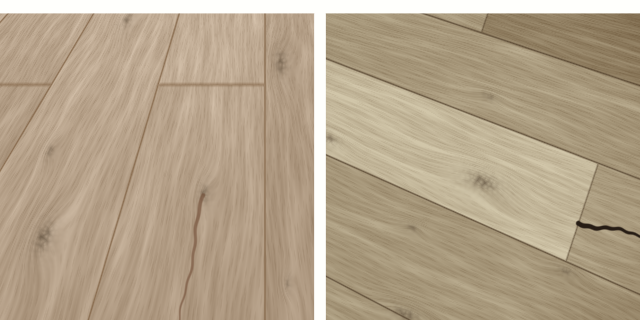
A Shadertoy shader for this texture:

```glsl
// Two panels of oak floorboards in perspective, with knots and cracks, on white.
#define DARK_OAK vec3(0.47, 0.385, 0.28)
#define PALE_OAK vec3(0.79, 0.735, 0.645)
#define PAPER vec3(1.0, 1.0, 0.99)
#define PANEL vec2(0.982, 0.958)
#define VANISH vec2(0.828, 1.859)
#define FIBRES 36.0
#define FIBRE_CONTRAST 0.24
#define FIGURE_CONTRAST 0.09
#define KNOTS 6
#define KNOT_SIZE 0.024
#define SEAM_WIDTH 0.0022

vec2 hash2(vec2 p) {
    vec3 q = fract(p.xyx * vec3(0.1031, 0.1030, 0.0973));
    q += dot(q, q.yzx + 33.33);
    return fract((q.xx + q.yz) * q.zy);
}

// Cellular noise: distance to the nearest jittered point.
float cells(vec2 p) {
    vec2 base = floor(p), f = p - base;
    float nearest = 2.0;
    for (int j = -1; j <= 1; j++)
        for (int i = -1; i <= 1; i++) {
            vec2 o = vec2(i, j);
            vec2 d = o + hash2(base + o + 200.0) - f;
            nearest = min(nearest, dot(d, d));
        }
    return sqrt(nearest);
}

// Stretched fibres, pores and layered-sine figure; g = (along, across).
float woodGrain(vec2 g, float id) {
    g.y += 0.035 * sin(g.x * 4.3 + id * 2.7) + 0.014 * sin(g.x * 11.0 + g.y * 8.0 + id);
    vec2 shift = vec2(id * 7.3, id * 3.1);
    float fibre = cells(g * vec2(7.0, FIBRES) + shift) - 0.5;
    float broad = cells(g * vec2(2.2, 9.0) + shift) - 0.5;
    float pore = smoothstep(0.3, 0.1, cells(g * vec2(17.0, FIBRES * 1.3) - shift));
    float figure = sin(g.y * 34.0 + 2.5 * sin(g.y * 7.0 + g.x * 2.4 + id) + 3.0 * broad);
    return FIBRE_CONTRAST * (fibre + 0.8 * broad) + FIGURE_CONTRAST * figure * (0.5 + broad)
         - 0.07 * pore;
}

// Wavering split that narrows towards b.
float crack(vec2 p, vec2 a, vec2 b, float width, float px) {
    vec2 axis = b - a;
    float h = clamp(dot(p - a, axis) / dot(axis, axis), 0.0, 1.0);
    float wave = 0.005 * sin(h * 9.0) + 0.002 * sin(h * 31.0);
    float d = length(p - a - axis * h + wave * normalize(vec2(-axis.y, axis.x)));
    float w = width * (1.0 - 0.6 * h);
    return 1.0 - smoothstep(w - px, w + px, d);
}

float line(float d, float px) {
    return 1.0 - smoothstep(SEAM_WIDTH - px, SEAM_WIDTH + px, d);
}

vec3 floorPanel(vec2 p, bool rightSide, float px) {
    // Board coordinates: across counts boards, along follows the grain.
    float across, along, boardWidth, joint, jointScale;
    vec2 dir, seed;
    if (rightSide) {
        float down = 1.0 - p.y;
        float d = down + 0.06 - 0.334 * p.x;
        float b = 0.22 + 0.045 * p.x;
        across = d / (b + 0.095 * d);
        along = p.x + 0.33 * down;
        boardWidth = 0.93 * (b + 0.095 * d) * (b + 0.095 * d) / b;
        dir = vec2(0.93, -0.367);
        seed = vec2(0.5, 0.45);
    } else {
        float depth = VANISH.y - p.y;
        across = (p.x - VANISH.x) / (0.297 * depth);
        along = 2.0 / depth;
        boardWidth = 0.285 * depth;
        dir = normalize(p - VANISH);
        seed = vec2(0.14, 0.27);
    }
    float row = floor(across);
    float odd = mod(row, 2.0);
    joint = rightSide ? 0.77 + 0.25 * row : 1.78;
    jointScale = rightSide ? 0.95 : 2.0 * along * 0.25 * 2.0 / (along * along * along);
    float beyond = odd * step(joint, along);
    float id = row + 5.0 + 9.0 * beyond + (rightSide ? 20.0 : 0.0);

    // Knots bend the grain around them and darken it.
    float bend = 0.0, knot = 0.0;
    for (int i = 0; i < KNOTS; i++) {
        float n = float(i);
        vec2 e = p - PANEL * fract(seed + n * vec2(0.755, 0.570));
        float size = KNOT_SIZE / (1.0 + 0.35 * n);
        vec2 q = vec2(dot(e, dir) * 0.5, dot(e, vec2(-dir.y, dir.x))) / size;
        float r2 = dot(q, q);
        bend += 0.13 * exp(-r2 / 7.0) * size / KNOT_SIZE;
        knot += exp(-r2 * 1.6) * (1.0 - 0.1 * n) + 0.22 * exp(-r2 / 5.0);
    }
    knot *= 0.3 + 0.9 * cells(p * 65.0);

    // Board tone and room light.
    float tone = rightSide ? 0.64 + 0.23 * cos(2.1 * (row - 1.0)) - 0.27 * beyond
                           : 0.74 + 0.07 * sin(row * 2.0 + 4.6) + 0.03 * beyond;
    tone += rightSide ? 0.12 - 0.32 * smoothstep(0.45, 1.1, length(p - vec2(0.35, 0.55)))
                      : 0.22 * (p.y - 0.45);
    tone += woodGrain(vec2(along, across + bend), id);
    vec3 color = mix(DARK_OAK, PALE_OAK, clamp(tone, -0.3, 1.12));
    color *= rightSide ? vec3(0.99, 1.0, 0.965) : vec3(1.015, 0.985, 0.985);
    color = mix(color, vec3(0.36, 0.30, 0.23), min(knot * 0.6, 0.85));

    // Seams between boards and at their ends.
    float edge = abs(fract(across + 0.5) - 0.5) * boardWidth;
    float seam = line(edge, px);
    seam = max(seam, odd * 0.7 * line(abs(along - joint) * jointScale, px));
    vec3 seamColor = rightSide ? vec3(0.33, 0.26, 0.18) : vec3(0.50, 0.38, 0.26);
    color = mix(color, seamColor, 0.8 * seam);

    // One long split in each panel.
    float split = rightSide ? crack(p, vec2(0.79, 0.302), vec2(1.02, 0.26), 0.008, px)
                            : crack(p, vec2(0.635, 0.39), vec2(0.56, -0.02), 0.006, px) * 0.65;
    return mix(color, rightSide ? vec3(0.15, 0.11, 0.08) : vec3(0.45, 0.31, 0.22), split);
}

void mainImage(out vec4 fragColor, in vec2 fragCoord) {
    vec2 p = fragCoord / iResolution.xy * vec2(2.0, 1.0);
    float px = 1.0 / iResolution.y;
    bool rightSide = p.x > 1.0;
    if (rightSide) p.x -= 2.0 - PANEL.x;
    float outside = max(max(-p.x, p.x - PANEL.x), p.y - PANEL.y);
    float mask = 1.0 - smoothstep(-0.5 * px, 0.5 * px, outside);
    fragColor = vec4(mix(PAPER, floorPanel(p, rightSide, px), mask), 1.0);
}
```
